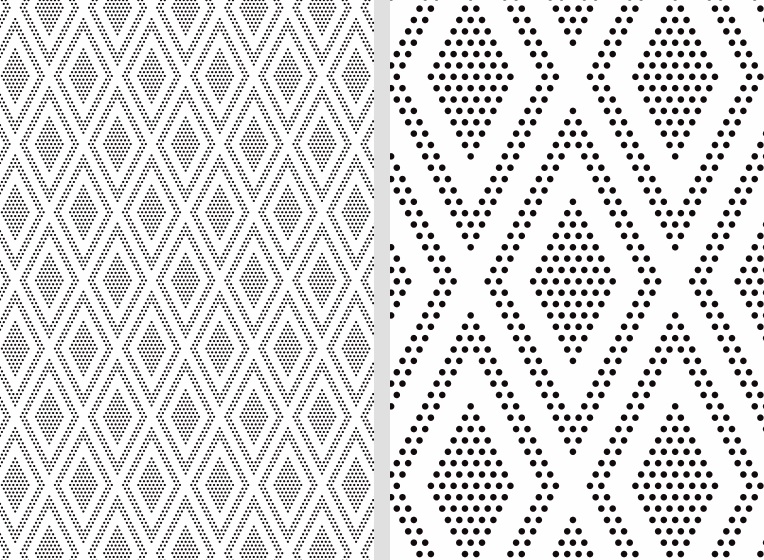
Left, the full canvas; right, a detail of the centre.
Reproduce this pattern procedurally as a Shadertoy shader.

```glsl
// Staggered diamonds drawn in small ink dots: a filled core inside a double-dotted ring.
// Each pixel snaps to its nearest dot on a brick lattice; the dot is kept or dropped
// by its diamond distance to the nearest motif centre.

const vec3 PAPER = vec3(0.995, 0.995, 0.995);
const vec3 INK = vec3(0.065, 0.045, 0.055);

const float REPEATS_DOWN = 4.107;            // motif periods per canvas height
const vec2 PERIOD = vec2(18.0, 36.0);        // motif period in dot spacings
const vec2 MOTIF_CENTRE = vec2(0.3315, 0.4992); // in canvas heights
const float DOT_RADIUS = 0.285;              // in dot spacings
const float CORE_EDGE = 4.0;                 // diamond distances, in dot spacings
const float RING_INNER = 6.0;
const float RING_OUTER = 8.0;

// Nearest dot centre; even rows are shifted by half a spacing.
vec2 nearestDot(vec2 p) {
    float row = floor(p.y + 0.5);
    float shift = 0.5 - 0.5 * mod(row, 2.0);
    return vec2(floor(p.x - shift + 0.5) + shift, row);
}

// Diamond distance to the nearest centre of a half-drop grid.
float diamondDistance(vec2 p, vec2 period) {
    vec2 q = abs(mod(p + 0.5 * period, period) - 0.5 * period);
    float d = q.x + q.y * period.x / period.y;
    return min(d, period.x - d);
}

// 1 where the motif holds a dot: the core or the ring.
float motifMask(float d) {
    float core = step(d, CORE_EDGE);
    float ring = step(RING_INNER, d) * step(d, RING_OUTER);
    return max(core, ring);
}

// Antialiased disc coverage.
float disc(vec2 offset, float radius, float pixel) {
    return clamp(0.5 + (radius - length(offset)) / pixel, 0.0, 1.0);
}

void mainImage(out vec4 fragColor, in vec2 fragCoord) {
    float dotsPerHeight = REPEATS_DOWN * PERIOD.y;
    float pixel = dotsPerHeight / iResolution.y;
    vec2 p = (fragCoord / iResolution.y - MOTIF_CENTRE) * dotsPerHeight;

    vec2 dotCentre = nearestDot(p);
    float mask = motifMask(diamondDistance(dotCentre, PERIOD));
    float ink = mask * disc(p - dotCentre, DOT_RADIUS, pixel);

    fragColor = vec4(mix(PAPER, INK, ink), 1.0);
}
```
